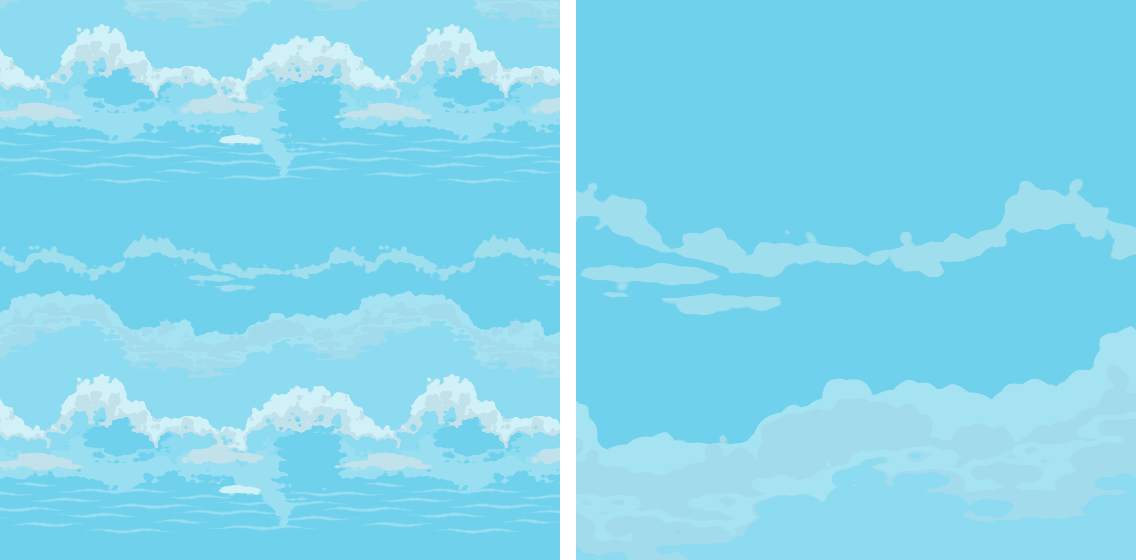
Left, the full canvas; right, a detail of the centre.
Reproduce this texture procedurally as a WebGL 1 fragment shader.

```glsl
precision highp float;
// Tiled sky: a thin ribbon of cloud, a hazy far bank and a bright cumulus bank
// above streaked blue. Each bank is a ridge of smooth humps whose depth field is
// roughened by cellular noise, so every threshold of it gives a puffy outline.
uniform vec2 u_resolution;
const float REPEATS = 1.6;        // tiles across and down the canvas
const float TILE_START = 0.6;     // tile height where plain sky begins
const vec2 PUFF_LARGE = vec2(16.0);
const vec2 PUFF_SMALL = vec2(43.0);
const vec2 PUFF_FLAT = vec2(13.0, 42.0);
const float STREAKS = 16.0;
const vec3 BLUE = vec3(0.44, 0.82, 0.93);
const vec3 PALE = vec3(0.55, 0.86, 0.94);
const vec3 HAZE = vec3(0.60, 0.875, 0.945);
const vec3 RIBBON = vec3(0.62, 0.87, 0.93);
const vec3 FAR_CREST = vec3(0.65, 0.89, 0.95);
const vec3 FAR_SHADE = vec3(0.63, 0.86, 0.925);
const vec3 GREY = vec3(0.76, 0.885, 0.92);
const vec3 WHITE = vec3(0.81, 0.945, 0.97);

vec2 hash2(vec2 p) {
  return fract(sin(vec2(dot(p, vec2(127.1, 311.7)), dot(p, vec2(269.5, 183.3)))) * 4375.85);
}
// Signed offset from -0.5 to 0.5 on the repeating axis
float wrap(float x) { return fract(x + 0.5) - 0.5; }
// Flat-topped periodic hump, and a pointed one
float hump(float x, float centre, float width) {
  float d = wrap(x - centre) / width;
  return exp(-d * d * d * d);
}
float spike(float x, float centre, float width) { return exp(-abs(wrap(x - centre)) / width); }

// Cellular noise, periodic in x: positive at the heart of each puff
float puff(vec2 p, vec2 cells) {
  vec2 g = p * cells, base = floor(g);
  float nearest = 2.0;
  for (int j = -1; j <= 1; j++) {
    for (int i = -1; i <= 1; i++) {
      vec2 cell = base + vec2(float(i), float(j));
      vec2 seed = hash2(vec2(mod(cell.x, cells.x), cell.y));
      nearest = min(nearest, length(g - cell - 0.15 - 0.7 * seed));
    }
  }
  return 0.45 - nearest;
}
float billow(vec2 p) { return 0.05 * puff(p, PUFF_LARGE) + 0.021 * puff(p, PUFF_SMALL); }

// Antialiased coverage of a field that is positive inside
float fill(float field) {
  float soft = 1.1 * REPEATS / u_resolution.y;
  return smoothstep(-soft, soft, field);
}
// Small ragged cap of cloud with a flat base
float wisp(vec2 p, vec2 centre, vec2 size, float rough) {
  float q = wrap(p.x - centre.x) / size.x, up = centre.y - p.y;
  return min(size.y * (1.0 - abs(q)) - up + rough, up + 0.008 * (1.0 - q * q) + 0.8 * rough);
}
// Thin lens-shaped lines, spread over the lower blue
float streaks(vec2 p) {
  float field = -1.0;
  for (float i = 0.0; i < STREAKS; i++) {
    float dx = wrap(p.x - 0.618 * i - 0.1);
    float q = dx / mix(0.05, 0.16, hash2(vec2(i, 7.0)).y);
    float y = 1.385 + 0.14 * i / STREAKS + 0.003 * sin(dx * 45.0 + i);
    field = max(field, 0.0038 * (1.0 - q * q) - abs(p.y - y));
  }
  return field;
}

void main() {
  // Tile space: x repeats every 1, y runs downward from TILE_START
  vec2 p = vec2(gl_FragCoord.x / u_resolution.x, 1.0 - gl_FragCoord.y / u_resolution.y) * REPEATS;
  p.y = TILE_START + fract(p.y - TILE_START);
  float rough = billow(p), inner = billow(p + vec2(0.37, 0.21));
  float fine = 0.02 * puff(p, PUFF_SMALL);
  float flatRough = 0.03 * puff(p, PUFF_FLAT) + 0.5 * fine;
  float x = p.x + 0.05 * puff(p + 0.13, vec2(9.0));
  vec3 color = BLUE;

  // Thin ribbon, thicker where it arches
  float arch = 0.042 * hump(x, 0.98, 0.065) + 0.046 * hump(x, 0.14, 0.08)
             + 0.045 * hump(x, 0.48, 0.14) + 0.03 * hump(x, 0.43, 0.08);
  float ribbon = 0.007 + 0.19 * arch - abs(p.y - 0.779 + arch + 0.5 * inner) + 0.45 * rough + 0.6 * flatRough;
  float shreds = max(wisp(p, vec2(0.61, 0.797), vec2(0.06, 0.012), flatRough),
                     wisp(p, vec2(0.66, 0.817), vec2(0.06, 0.012), flatRough));
  color = mix(color, RIBBON, fill(max(ribbon, shreds)));

  // Far bank: light crest, shaded bands, then pale sky below it
  float rise = 0.112 * hump(x, 0.177, 0.165) + 0.03 * hump(x, 0.483, 0.07) + 0.05 * hump(x, 0.87, 0.15);
  float depth = p.y - 0.955 + rise;
  float under = depth - 0.105 - 0.025 * sin(6.2832 * (2.0 * x + 0.2)) + 2.0 * flatRough;
  float band = 0.028 + 0.018 * sin(6.2832 * (3.0 * x + p.y * 9.0));
  color = mix(color, FAR_CREST, fill(depth + 0.8 * rough));
  color = mix(color, FAR_SHADE, fill(depth - band + 1.3 * inner));
  color = mix(color, FAR_CREST, fill(0.009 - abs(depth - 0.072 + 2.0 * flatRough)));
  color = mix(color, PALE, fill(under));

  // Cumulus bank: hazy body with paler folds
  rise = 0.156 * hump(x, 0.277, 0.1125) + 0.125 * hump(x, 0.885, 0.167) + 0.058 * hump(x, 0.49, 0.125);
  depth = p.y - 1.246 + rise;
  float body = fill(depth + rough), shade = depth + 1.7 * inner;
  color = mix(color, HAZE, body);
  color = mix(color, PALE, body * fill(0.075 + 0.65 * rise - shade));

  // Blue gaps in the body and the blue mounds beneath it
  vec2 gap = vec2(wrap(x - 0.36) / 0.1, (p.y - 1.25) / 0.055);
  vec2 well = vec2(wrap(p.x - 0.885) / 0.088, (p.y - 1.32) / 0.115);
  float blue = max(0.05 * (1.0 - length(gap)), 0.08 * (1.0 - length(well))) + 2.0 * flatRough + 0.3 * rough;
  float shore = 1.355 + 0.065 * spike(p.x, 0.34, 0.06) + 0.15 * spike(p.x, 0.81, 0.08);
  blue = max(blue, p.y - shore + 0.6 * rough + 1.2 * flatRough);
  color = mix(color, BLUE, fill(blue));

  // Grey underside and white crown
  color = mix(color, GREY, body * fill(0.034 + 0.46 * rise - shade));
  color = mix(color, WHITE, body * fill(0.016 + 0.29 * rise - depth - 2.2 * inner));

  // Low streaks and wisps
  color = mix(color, HAZE, fill(streaks(p) + 0.15 * fine));
  float low = max(wisp(p, vec2(0.11, 1.33), vec2(0.125, 0.04), flatRough),
                  wisp(p, vec2(0.62, 1.31), vec2(0.14, 0.035), flatRough));
  color = mix(color, GREY, fill(low));
  color = mix(color, WHITE, fill(wisp(p, vec2(0.68, 1.405), vec2(0.06, 0.026), flatRough)));
  gl_FragColor = vec4(color, 1.0);
}
```
